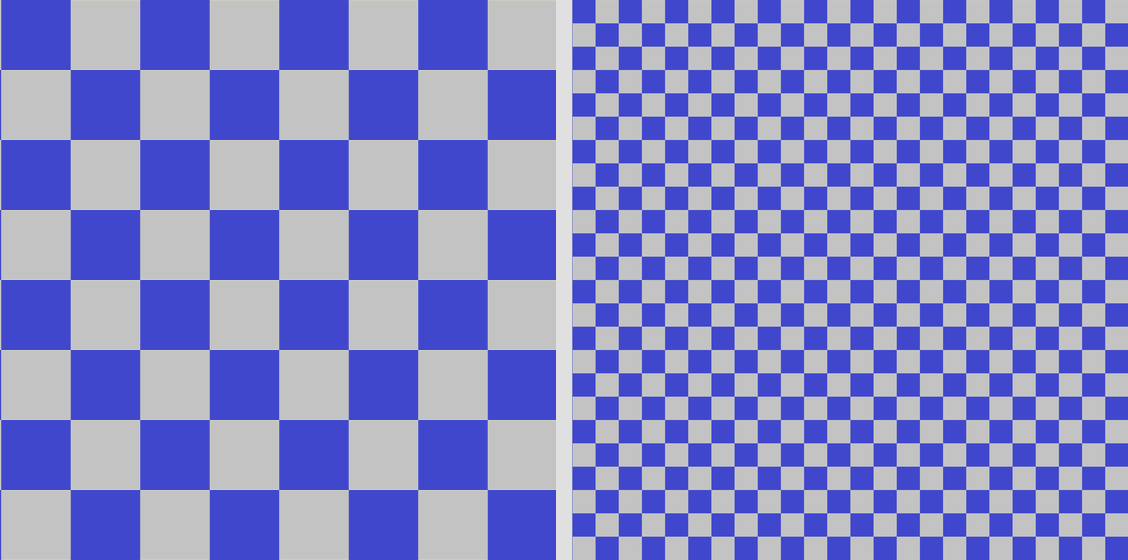
Left, the tile; right, the same tile 3 across and 3 down.
Reproduce this pattern procedurally as a WebGL 1 fragment shader.

```glsl
precision highp float;
// Checkerboard of eight by eight flat blue and grey squares.
// A signed distance to the nearest grid line, positive inside grey,
// drives both the smoothed edges and a hairline light rim on the grey.

uniform vec2 u_resolution;

// Signed distance in cell units; even cells are positive.
float checkerDistance(vec2 p) {
  vec2 toLine = 0.5 - abs(fract(p) - 0.5);
  vec2 cell = floor(p);
  float parity = mod(cell.x + cell.y, 2.0);
  return min(toLine.x, toLine.y) * (parity < 0.5 ? 1.0 : -1.0);
}

void main() {
  vec2 uv = gl_FragCoord.xy / u_resolution;

  // The columns sit a hair to the right; the grid wraps around.
  vec2 p = (uv - vec2(0.0022, 0.0)) * 8.0;
  float d = checkerDistance(p);
  float pixel = 8.0 / min(u_resolution.x, u_resolution.y);

  // Grey squares with a faint bright rim along their borders.
  float rim = 1.0 - smoothstep(0.010, 0.022, d);
  vec3 grey = mix(vec3(0.765), vec3(0.80, 0.80, 0.76), rim);

  // Blend to blue across one pixel at the border.
  vec3 blue = vec3(0.25, 0.28, 0.80);
  float coverage = clamp(d / pixel + 0.5, 0.0, 1.0);
  gl_FragColor = vec4(mix(blue, grey, coverage), 1.0);
}
```
